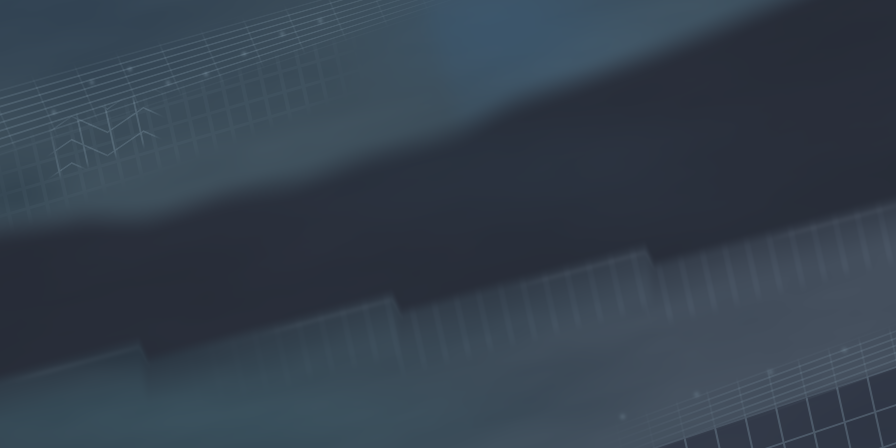
Reproduce this background procedurally as a WebGL 1 fragment shader.

```glsl
precision highp float;
// Two hazy slate-blue bands sweep diagonally past a dark central channel.
// Curved soft edges and value noise form the haze; repeated sheared lines,
// tabs and looped nodes add a faint wireframe at the outer corners.

uniform vec2 u_resolution;

float hash(vec2 p) {
  return fract(sin(dot(p, vec2(127.1, 311.7))) * 43758.5);
}

float noise(vec2 p) {
  vec2 i = floor(p), f = fract(p);
  f = f * f * (3.0 - 2.0 * f);
  return mix(mix(hash(i), hash(i + vec2(1.0, 0.0)), f.x),
             mix(hash(i + vec2(0.0, 1.0)), hash(i + 1.0), f.x), f.y);
}

float fbm(vec2 p) {
  float sum = 0.0, amp = 0.5;
  for (int i = 0; i < 4; i++) {
    sum += amp * noise(p);
    p = p * 2.03 + 7.1;
    amp *= 0.5;
  }
  return sum;
}

// Thin antialiased stroke around d = 0
float stroke(float d, float width) {
  return 1.0 - smoothstep(width, width + 1.3 / u_resolution.y, abs(d));
}

// Strokes repeated at a fixed spacing
float strokes(float d, float spacing, float width) {
  return stroke((fract(d / spacing + 0.5) - 0.5) * spacing, width);
}

// Soft window that is 1 between a and b
float window(float a, float b, float fade, float x) {
  return smoothstep(a - fade, a + fade, x) * (1.0 - smoothstep(b - fade, b + fade, x));
}

// Round blurred spot
float spot(vec2 p, vec2 center, vec2 size) {
  vec2 q = (p - center) / size;
  return exp(-dot(q, q));
}

void main() {
  vec2 p = gl_FragCoord.xy / u_resolution * vec2(2.0, 1.0);
  vec2 sheared = vec2(p.x + 0.22 * p.y, p.y - 0.29 * p.x);
  float haze = fbm(sheared * vec2(2.5, 8.0));

  // Dark channel
  vec3 color = mix(vec3(0.148, 0.168, 0.212), vec3(0.168, 0.190, 0.238), haze);
  color += vec3(0.008, 0.020, 0.024) * spot(p, vec2(1.1, 0.62), vec2(0.5, 0.14));

  // Upper band with an uneven curved rim
  float upper = p.y - (0.453 + 0.15 * p.x + 0.085 * p.x * p.x);
  upper += 0.035 * (noise(vec2(p.x * 6.0, 2.0)) - 0.5);
  vec3 upperColor = mix(vec3(0.225, 0.290, 0.338), vec3(0.265, 0.335, 0.382), haze);
  upperColor -= vec3(0.045, 0.045, 0.030) * spot(p, vec2(0.1, 1.0), vec2(0.5, 0.22));
  upperColor -= 0.035 * spot(p, vec2(0.03, 0.57), vec2(0.11, 0.07));
  upperColor += vec3(-0.005, 0.020, 0.045) * spot(p, vec2(1.13, 0.94), vec2(0.25, 0.14));
  float panel = smoothstep(0.95, 1.03, p.x + 0.3 * (p.y - 0.85));
  upperColor += vec3(0.0, 0.008, 0.018) * panel;
  color = mix(color, upperColor, smoothstep(-0.025, 0.065, upper));

  // Lower band with long slanted tabs
  float tab = fract((p.x - 0.335) / 0.565);
  float tooth = tab - smoothstep(0.95, 1.0, tab) - 0.5;
  float lower = 0.165 + 0.187 * p.x + 0.045 * tooth - p.y;
  vec3 lowerColor = mix(vec3(0.215, 0.282, 0.330), vec3(0.262, 0.305, 0.360),
                        smoothstep(0.5, 1.8, p.x));
  lowerColor += 0.055 * (haze - 0.5);
  lowerColor += vec3(0.015, 0.035, 0.036) * spot(p, vec2(0.5, 0.06), vec2(0.65, 0.09));
  lowerColor -= 0.035 * spot(p, vec2(0.3, 0.21), vec2(0.25, 0.035));
  float lowerDepth = smoothstep(-0.01, 0.12, lower);
  color = mix(color, lowerColor, smoothstep(-0.012, 0.022, lower) * (0.5 + 0.5 * lowerDepth));

  // Blurred rungs and rim below the tabs
  float rung = smoothstep(0.4, 1.0, cos(6.2832 * sheared.x / 0.052));
  float rungFade = window(0.008, 0.14, 0.02, lower) * smoothstep(0.3, 1.2, p.x);
  color += vec3(0.022, 0.025, 0.028) * rung * rungFade * (0.3 + haze);
  float rim = (lower - 0.018) / 0.007;
  color += 0.025 * exp(-rim * rim) * window(0.5, 0.96, 0.1, tab);

  // Upper left mesh: fanned strands, box frames and ghost grid
  float strand = (p.y - 0.69 - 0.32 * p.x) / (1.0 - 0.35 * p.x);
  float strandFade = window(-0.025, 0.105, 0.025, strand)
                   * (1.0 - smoothstep(0.65, 1.1, p.x));
  float mesh = 0.30 * strandFade * strokes(strand, 0.018, 0.0006);
  mesh += 0.12 * strandFade * strokes(sheared.x + 0.2 * p.y, 0.105, 0.0006);
  float boxes = window(0.12, 0.35, 0.02, p.x) * window(-0.13, -0.005, 0.015, strand);
  float bent = p.y - 0.09 * abs(fract(p.x / 0.16) - 0.5);
  mesh += 0.32 * boxes * max(strokes(sheared.x, 0.067, 0.0007),
                             strokes(bent - 0.12 * p.x, 0.052, 0.0005));
  float ghost = window(0.0, 0.75, 0.08, p.x) * window(-0.20, -0.02, 0.03, strand);
  mesh += 0.07 * ghost * max(strokes(sheared.x, 0.045, 0.003),
                             strokes(sheared.y, 0.047, 0.002));

  // Lower right corner: dark grid under a bundle of fine strands
  float corner = p.y - 0.335 * (p.x - 1.46);
  float inside = (1.0 - smoothstep(-0.008, 0.008, corner)) * smoothstep(1.4, 1.5, p.x);
  color = mix(color, vec3(0.180, 0.205, 0.262) + 0.03 * (haze - 0.5), 0.85 * inside);
  mesh += 0.38 * inside * max(strokes(sheared.x, 0.073, 0.0009),
                              strokes(corner, 0.085, 0.0007));
  float bundle = window(0.0, 0.085, 0.015, corner) * smoothstep(1.3, 1.75, p.x);
  mesh += 0.23 * bundle * strokes(corner + 0.03 * (2.0 - p.x), 0.016, 0.0006);
  mesh += 0.13 * bundle * strokes(sheared.x, 0.073, 0.0007);

  // Glowing nodes scattered along both meshes
  for (int i = 0; i < 8; i++) {
    float x = 0.12 + 0.085 * float(i);
    vec2 node = vec2(x, 0.67 + 0.32 * x + 0.11 * hash(vec2(x, 3.0)));
    mesh += 0.30 * spot(p, node, vec2(0.006));
    x = 1.39 + 0.165 * float(i);
    mesh += 0.25 * spot(p, vec2(x, 0.07 + 0.30 * (x - 1.39)), vec2(0.007));
  }
  gl_FragColor = vec4(mix(color, vec3(0.48, 0.57, 0.63), min(mesh, 0.6)), 1.0);
}
```
